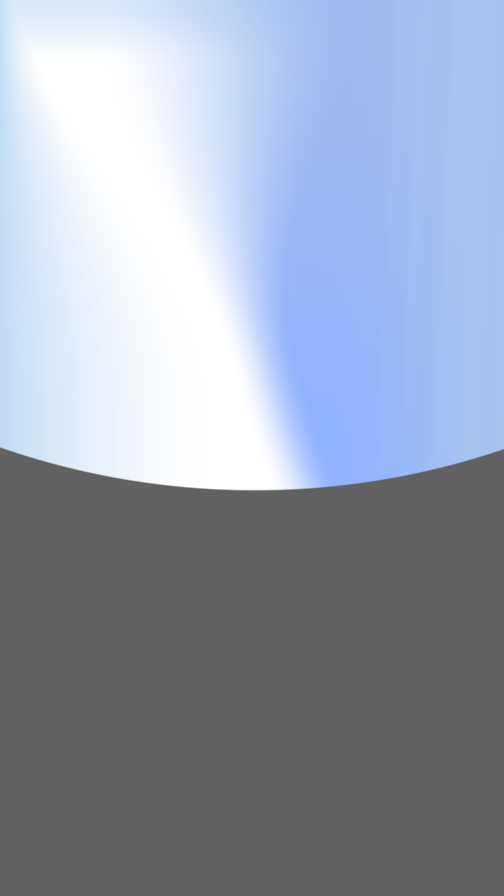
Give the GLSL for this background, as a Shadertoy shader.

```glsl
// A soft white beam across a blue sky, cut off by a grey panel with a concave arc.

float hash(float n) { return fract(sin(n * 127.1) * 4375.5); }

// Smooth one-dimensional noise
float noise(float x) {
    float f = fract(x);
    return mix(hash(floor(x)), hash(floor(x) + 1.0), f * f * (3.0 - 2.0 * f));
}

vec3 sky(vec2 uv) {
    float x = uv.x;
    float depth = (1.0 - uv.y) / 0.547; // 0 at the top, 1 at the lowest arc point

    // Pale side: brightens from the left border to a curved ridge
    float ridge = 0.45 * smoothstep(-0.15, 0.85, depth);
    float away = 1.0 - clamp(x / ridge, 0.0, 1.0);
    vec3 pale = mix(vec3(1.0), vec3(0.76, 0.86, 0.95), pow(away, 1.7));
    float topHaze = 0.65 * (1.0 - smoothstep(0.0, 0.14, depth));
    pale = mix(pale, vec3(0.77, 0.87, 0.96), topHaze);

    // Blue side: richer toward the bottom, greyer at the right border
    vec3 blue = mix(vec3(0.62, 0.73, 0.94), vec3(0.56, 0.70, 1.0), smoothstep(0.1, 1.0, depth));
    blue = mix(blue, vec3(0.65, 0.77, 0.93), smoothstep(0.65, 1.0, x));
    float streak = noise(x * 45.0 + depth * 2.0) - 0.5;
    blue += 0.012 * streak * smoothstep(0.6, 0.85, x);

    // Beam edge: wide and hazy above, narrow below
    float edge = 0.45 - 0.063 * depth + 0.22 * depth * depth;
    float spread = mix(0.28, 0.07, smoothstep(0.0, 0.75, depth));
    return mix(pale, blue, smoothstep(edge - spread, edge + spread, x));
}

void mainImage(out vec4 fragColor, in vec2 fragCoord) {
    vec2 uv = fragCoord / iResolution.xy;
    vec2 p = uv * vec2(1.0, 16.0 / 9.0);

    // Grey panel outside a large circle
    float arc = length(p - vec2(0.505, 2.347)) - 1.542;
    float pixel = 1.0 / iResolution.x;
    float panel = smoothstep(-pixel, pixel, arc) * step(p.y, 1.2);

    fragColor = vec4(mix(sky(uv), vec3(0.38), panel), 1.0);
}
```
